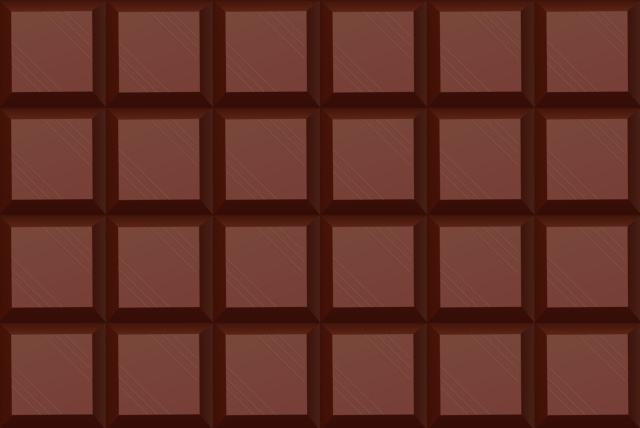
This pattern is drawn by a Shadertoy shader. Its source:

```glsl
const vec2 GRID = vec2(5.977, 3.978);    // tiles across and down
const vec2 GRID_SHIFT = vec2(0.008, 0.0);
const vec2 FACE_MIN = vec2(0.117, 0.107); // raised face in tile units, y down
const vec2 FACE_MAX = vec2(0.872, 0.855);
const float FACE_SKEW = 0.008;
const float FACE_JITTER = 0.004;
const float GROOVE_WIDTH = 0.009;
const vec3 GROOVE_OFFSETS = vec3(0.38, 0.53, 0.65);

const vec3 FACE_TOP = vec3(0.475, 0.280, 0.230);
const vec3 FACE_BOTTOM = vec3(0.465, 0.245, 0.215);
const vec3 GROOVE_LIGHT = vec3(0.510, 0.335, 0.275);
const vec3 GROOVE_DARK = vec3(0.410, 0.215, 0.180);
const vec3 LEFT_OUTER = vec3(0.250, 0.065, 0.030);
const vec3 LEFT_INNER = vec3(0.285, 0.075, 0.022);
const vec3 RIGHT_OUTER = vec3(0.285, 0.130, 0.090);
const vec3 RIGHT_INNER = vec3(0.235, 0.075, 0.045);
const vec3 TOP_OUTER = vec3(0.255, 0.080, 0.040);
const vec3 TOP_INNER = vec3(0.360, 0.140, 0.080);
const vec3 BOTTOM_OUTER = vec3(0.205, 0.050, 0.028);
const vec3 BOTTOM_INNER = vec3(0.220, 0.058, 0.030);
const vec3 SEAM = vec3(0.215, 0.065, 0.040);

vec2 hash22(vec2 p) {
    vec3 q = fract(p.xyx * vec3(0.1031, 0.1030, 0.0973));
    q += dot(q, q.yzx + 33.33);
    return fract((q.xx + q.yz) * q.zy);
}

float stripe(float d, float halfWidth, float aa) {
    return 1.0 - smoothstep(halfWidth - aa, halfWidth + aa, abs(d));
}

// Four sloping sides joined by mitres; rise is 0 at the seam, 1 at the face
vec3 bevelColor(vec2 p, vec2 rise, float aa) {
    vec3 side = p.x < 0.5 ? mix(LEFT_OUTER, LEFT_INNER, rise.x)
                          : mix(RIGHT_OUTER, RIGHT_INNER, rise.x);
    if (p.x < 0.5) side += vec3(0.015, 0.012, 0.0) * (0.5 - p.y);
    vec3 end = p.y < 0.5 ? mix(TOP_OUTER, TOP_INNER, rise.y)
                         : mix(BOTTOM_OUTER, BOTTOM_INNER, rise.y);
    float mitre = aa / FACE_MIN.x;
    return mix(side, end, smoothstep(-mitre, mitre, rise.x - rise.y));
}

// Flat face with two mirrored groups of diagonal grooves
vec3 faceColor(vec2 q, float shift, float aa) {
    vec3 color = mix(FACE_TOP, FACE_BOTTOM, clamp(0.25 * q.x + 0.75 * q.y, 0.0, 1.0));
    float diagonal = q.x - q.y;
    for (int i = 0; i < 3; i++) {
        for (float s = -1.0; s < 2.0; s += 2.0) {
            float d = diagonal - s * GROOVE_OFFSETS[i] + shift;
            float inset = s > 0.0 ? 1.0 - q.x : q.y - 1.0 + 1.0 - q.x * 0.0;
            float fade = s > 0.0 ? smoothstep(0.01, 0.05, inset) : 1.0;
            float shade = stripe(d + 1.6 * GROOVE_WIDTH, GROOVE_WIDTH, aa);
            float shine = stripe(d, GROOVE_WIDTH, aa);
            color = mix(color, GROOVE_DARK, 0.4 * fade * shade);
            color = mix(color, GROOVE_LIGHT, 0.65 * fade * shine);
        }
    }
    return color;
}

void mainImage(out vec4 fragColor, in vec2 fragCoord) {
    vec2 uv = fragCoord / iResolution.xy;
    vec2 grid = vec2(uv.x, 1.0 - uv.y) * GRID + GRID_SHIFT;
    vec2 tile = floor(grid);
    vec2 p = fract(grid);
    float aa = 0.8 * GRID.y / iResolution.y;

    // Each face sits slightly askew
    vec2 random = hash22(tile + 7.0) - 0.5;
    vec2 skew = FACE_SKEW * vec2(p.y - 0.5, 0.5 - p.x);
    vec2 offset = FACE_JITTER * random + skew;
    vec2 lo = FACE_MIN + offset;
    vec2 hi = FACE_MAX + offset;

    vec2 rise = clamp(min(p / lo, (1.0 - p) / (1.0 - hi)), 0.0, 1.0);
    vec3 color = bevelColor(p, rise, aa);

    // Soft seam between tiles
    vec2 edge = min(p, 1.0 - p);
    color = mix(SEAM, color, 0.5 + 0.5 * smoothstep(0.0, 2.0 * aa, min(edge.x, edge.y)));

    // Face on top of the bevel
    vec2 inside = min(p - lo, hi - p);
    float mask = smoothstep(-aa, aa, min(inside.x, inside.y));
    vec2 q = (p - lo) / (hi - lo);
    color = mix(color, faceColor(q, 0.02 * random.x, 1.3 * aa), mask);

    fragColor = vec4(color, 1.0);
}
```
